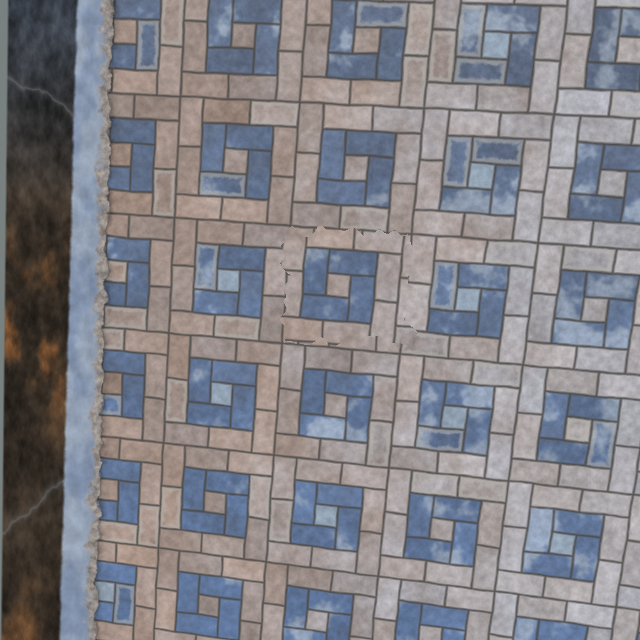
Reproduce this texture procedurally as a Shadertoy shader.

```glsl
// Worn brick paving of blue pinwheel squares in tan rings, seen at a tilt beside a kerb and dark stone.

float hash(vec2 p) {
    return fract(sin(dot(p, vec2(127.1, 311.7))) * 43758.5);
}

float gradientNoise(vec2 p) {
    vec2 cell = floor(p), f = fract(p), w = f * f * f * (f * (f * 6.0 - 15.0) + 10.0);
    vec4 corner;
    for (int k = 0; k < 4; k++) {
        vec2 o = vec2(k & 1, k >> 1);
        float angle = 6.2832 * hash(cell + o);
        corner[k] = dot(vec2(cos(angle), sin(angle)), f - o);
    }
    return mix(mix(corner.x, corner.y, w.x), mix(corner.z, corner.w, w.x), w.y);
}

float fbm(vec2 p) {
    float sum = 0.0, gain = 1.0;
    for (int k = 0; k < 4; k++) {
        sum += gain * gradientNoise(p);
        p = mat2(1.6, 1.2, -1.2, 1.6) * p + 7.3;
        gain *= 0.55;
    }
    return sum;
}

// Canvas position (y down) to pattern repeats, undoing the tilted view
vec2 toLattice(vec2 p) {
    mat2 view = mat2(0.1807, 0.0057, -0.0025, 0.2024) - outerProduct(p, vec2(-0.0214, 0.0256));
    return inverse(view) * (p - vec2(0.3802, 0.056));
}

vec3 paving(vec2 p, float pixel) {
    // Slipped patch with a ragged outline
    vec2 ragged = 0.012 * vec2(gradientNoise(p.yx * vec2(45, 9)), gradientNoise(p * vec2(45, 9) + 20.0));
    vec2 patchEdge = abs(p - vec2(0.545, 0.448) + 2.0 * ragged) - vec2(0.1, 0.085);
    float slipped = step(max(patchEdge.x, patchEdge.y), 0.0);
    vec2 lattice = toLattice(p + slipped * vec2(0.011, 0.007));
    lattice += 0.012 * vec2(gradientNoise(lattice * 4.0), gradientNoise(lattice * 4.0 + 31.0));

    // Five units per repeat: centre tile, blue ring, tan ring
    vec2 cell = floor(lattice + 0.5);
    vec2 q = (lattice - cell) * vec2(5, -5);
    float ring = floor(max(abs(q.x), abs(q.y)) + 0.5), h = ring + 0.5;
    vec2 local = q, halfSize = vec2(0.5), id = cell * 17.0;
    if (ring > 0.5) {
        // Turn the cell until the point lies in the left run of bricks
        for (int side = 0; side < 4; side++) {
            if (q.x < 1.0 - h && q.y > 1.0 - h) {
                float along = q.y + h - 1.0;
                local = vec2(q.x + h - 0.5, mod(along, 2.0) - 1.0);
                halfSize = vec2(0.5, 1.0);
                id += vec2(float(side) * 2.0 + floor(along * 0.5) + 1.0, ring);
                break;
            }
            q = vec2(-q.y, q.x);
        }
    }
    vec2 box = abs(local) - halfSize + 0.08;
    float edge = length(max(box, 0.0)) + min(max(box.x, box.y), 0.0) - 0.08;
    float tone = hash(id), grime = fbm(p * 14.0), grain = fbm(p * 75.0 + id);

    // Brick colours, paler and cooler towards the lower right
    float cool = smoothstep(0.3, 1.05, p.x + 0.15 * p.y + 0.2 * grime);
    vec3 tan_ = mix(vec3(0.62, 0.56, 0.53), vec3(0.67, 0.67, 0.69), cool);
    tan_ *= mix(vec3(1.02, 0.98, 0.95), vec3(1.0, 1.01, 1.03), hash(id + 5.0));
    vec3 blue = mix(vec3(0.39, 0.44, 0.53), vec3(0.38, 0.47, 0.62), clamp(p.y + 0.5 * grime, 0.0, 1.0));
    vec3 color = tan_;
    if (ring == 1.0) {
        color = mix(blue, vec3(0.62, 0.66, 0.71), 0.7 * smoothstep(0.3, 0.7, grime + 0.4 * cool));
    } else if (ring == 0.0 && tone > 0.72) {
        color = vec3(0.55, 0.61, 0.67);
    }
    color *= 0.94 + 0.13 * tone + 0.13 * grain + 0.08 * grime;

    // Pale salt rims on a few bricks, then the joints
    float rim = smoothstep(-0.28, -0.14, edge + 0.08 * grain) * step(0.88, hash(id + 9.0));
    color = mix(color, vec3(0.70, 0.69, 0.67), 0.55 * rim);
    float joint = smoothstep(-0.055 - 30.0 * pixel, 0.01, edge + 0.025 * grain);
    return mix(color, vec3(0.29, 0.28, 0.27), 0.85 * joint);
}

vec3 darkStone(vec2 p) {
    float cloud = fbm(p * vec2(16, 9)), fine = fbm(p * vec2(70, 40));
    vec3 color = mix(vec3(0.20, 0.22, 0.25), vec3(0.21, 0.18, 0.15), smoothstep(0.0, 0.4, p.y));
    float rust = exp(-pow((p.y - 0.52) / 0.13, 2.0)) + 0.6 * smoothstep(0.85, 1.0, p.y);
    color += rust * vec3(0.20, 0.09, 0.01) * smoothstep(-0.2, 0.5, cloud);
    color *= 1.0 + 0.5 * cloud + 0.35 * fine;
    // Pale slanted veins
    float veins = exp(-abs(p.y - 0.115 - 0.6 * p.x - 0.02 * cloud) / 0.005)
                + exp(-abs(p.y - 0.825 + 0.7 * p.x - 0.02 * cloud) / 0.005);
    return mix(color, vec3(0.48, 0.48, 0.49), 0.55 * min(veins, 1.0));
}

void mainImage(out vec4 fragColor, in vec2 fragCoord) {
    vec2 p = fragCoord / iResolution.xy;
    p.y = 1.0 - p.y;
    float pixel = 1.0 / iResolution.y, soft = 1.5 * pixel;
    vec3 color = paving(p, pixel);

    // Kerb strip with a crumbling sandy edge
    float rough = fbm(p * 38.0);
    float fromPaving = p.x - 0.177 + 0.028 * p.y + 0.008 * rough;
    vec3 kerb = mix(vec3(0.59, 0.64, 0.71), vec3(0.50, 0.56, 0.66), smoothstep(-0.3, 0.5, fbm(p * vec2(22, 10))));
    vec3 sand = vec3(0.58, 0.55, 0.53) * (1.0 + 0.3 * fbm(p * 90.0));
    kerb = mix(kerb * (1.0 + 0.12 * rough), sand, smoothstep(-0.02, -0.008, fromPaving + 0.008 * rough));
    color *= 1.0 - 0.45 * exp(-max(fromPaving, 0.0) / 0.004);
    color = mix(kerb, color, smoothstep(-soft, soft, fromPaving));

    // Dark stone and the pale sliver beyond it
    float fromKerb = p.x - 0.122 + 0.028 * p.y + 0.002 * rough;
    color = mix(darkStone(p), color, smoothstep(-soft - 0.002, soft, fromKerb));
    float fromSliver = p.x - 0.013 + 0.011 * p.y;
    color = mix(vec3(0.47, 0.50, 0.50), color, smoothstep(-soft, soft, fromSliver));
    fragColor = vec4(color, 1.0);
}
```
